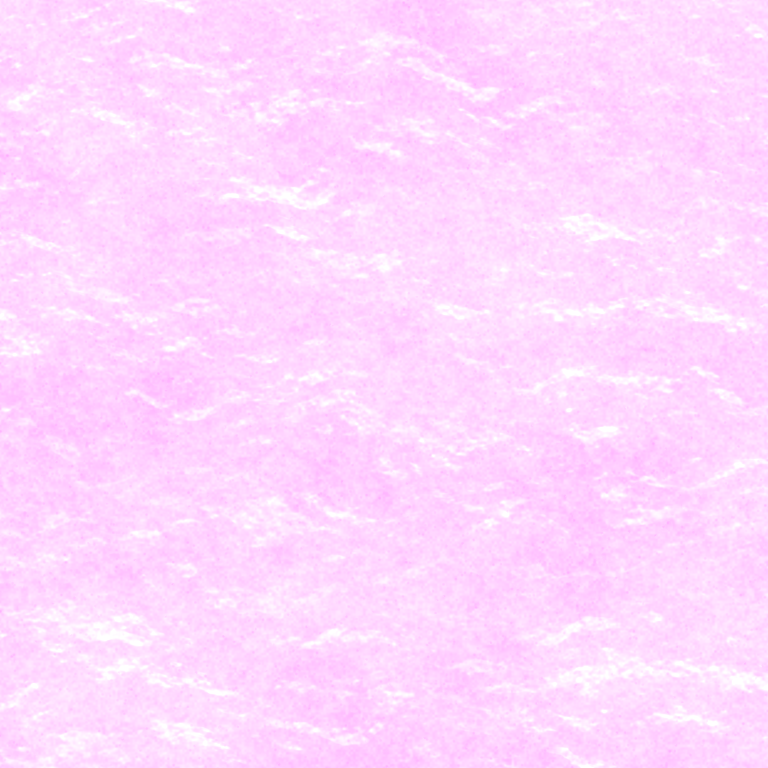
Reproduce this texture procedurally as a WebGL 2 fragment shader.

```glsl
#version 300 es
precision highp float;

uniform vec2 u_resolution;
out vec4 fragColor;

#define BASE_GREEN 0.847
#define CLOUD_AMOUNT 0.085
#define MOTTLE_AMOUNT 0.085
#define GRAIN_AMOUNT 0.12
#define GRAIN_SCALE 310.0
#define RELIEF_AMOUNT 0.045
#define CREST_SCALE vec2(8.0, 19.0)
#define CREST_AMOUNT 0.095
#define STAIN_SCALE 52.0
#define STAIN_AMOUNT 0.045
#define PIT_SCALE 130.0
#define PIT_AMOUNT 0.06

float hash(vec2 p) {
    vec3 q = fract(p.xyx * 0.1031);
    q += dot(q, q.yzx + 33.33);
    return fract((q.x + q.y) * q.z);
}

float valueNoise(vec2 p) {
    vec2 cell = floor(p);
    vec2 f = fract(p);
    f = f * f * (3.0 - 2.0 * f);
    float low = mix(hash(cell), hash(cell + vec2(1.0, 0.0)), f.x);
    float high = mix(hash(cell + vec2(0.0, 1.0)), hash(cell + 1.0), f.x);
    return mix(low, high, f.y);
}

// Layered noise, turned at each octave and normalised to 0..1
float fbm(vec2 p, int octaves) {
    float sum = 0.0, total = 0.0, weight = 1.0;
    for (int i = 0; i < octaves; i++) {
        sum += weight * valueNoise(p);
        total += weight;
        weight *= 0.6;
        p = mat2(1.96, 0.5, -0.5, 1.96) * p + vec2(17.3, 9.1);
    }
    return sum / total;
}

// Cellular noise: x = distance to nearest point, y = random value of that point
vec2 cellular(vec2 p) {
    vec2 cell = floor(p);
    vec2 nearest = vec2(8.0, 0.0);
    for (int y = -1; y <= 1; y++) {
        for (int x = -1; x <= 1; x++) {
            vec2 id = cell + vec2(x, y);
            vec2 point = id + vec2(hash(id + 3.7), hash(id + 61.3));
            float d = distance(p, point);
            if (d < nearest.x) nearest = vec2(d, hash(id + 27.9));
        }
    }
    return nearest;
}

// Upward-facing slope of a rough surface stretched sideways
float slope(vec2 p) {
    float bend = 0.012 * sin(p.x * 17.0 + 3.0 * sin(p.y * 9.0)) + 0.006 * sin(p.x * 41.0 + p.y * 23.0);
    vec2 q = (p + vec2(0.0, bend)) * CREST_SCALE + 40.0;
    return fbm(q, 5) - fbm(q + vec2(0.05, 0.28), 5);
}

// Small flakes lit from above
float flakes(vec2 p) {
    vec2 q = p * vec2(85.0, 125.0) + 7.0;
    return fbm(q, 2) - fbm(q + vec2(0.15, 0.6), 2);
}

void main() {
    vec2 p = gl_FragCoord.xy / min(u_resolution.x, u_resolution.y);

    // Soft clouds, mottling and fine grain
    float cloud = fbm(p * vec2(4.0, 6.0) + 11.0, 3) - 0.5;
    float mottle = fbm(p * vec2(34.0, 44.0) + 73.0, 3) - 0.5;
    float grain = 0.5 * (valueNoise(p * GRAIN_SCALE) + valueNoise(p * GRAIN_SCALE * 0.57 + 90.0)) - 0.5;
    float green = BASE_GREEN + CLOUD_AMOUNT * cloud + MOTTLE_AMOUNT * mottle + GRAIN_AMOUNT * grain;

    // Clumps of rounded stains
    vec2 ragged = p + 0.02 * vec2(mottle, grain);
    vec2 blob = cellular(ragged * STAIN_SCALE);
    float clump = smoothstep(0.54, 0.74, fbm(p * 9.0 + 29.0, 4));
    float stain = (1.0 - smoothstep(0.25, 0.75, blob.x)) * (0.4 + 0.6 * blob.y);
    green -= STAIN_AMOUNT * clump * (0.4 + stain);

    // Tiny scattered pits of uneven depth
    vec2 pit = cellular(p * PIT_SCALE);
    float depth = smoothstep(0.7, 1.0, pit.y);
    green -= PIT_AMOUNT * depth * (1.0 - smoothstep(0.05, 0.36, pit.x));

    // Pale crests broken into flakes
    float lit = slope(p);
    float flake = flakes(p);
    float patches = smoothstep(0.35, 0.62, fbm(p * vec2(5.0, 8.0) + 55.0, 2));
    float crest = smoothstep(0.03, 0.19, lit + 0.12 * flake) * mix(0.45, 1.0, patches);
    green += crest * (CREST_AMOUNT + 0.16 * flake) + RELIEF_AMOUNT * (flake + lit);

    fragColor = vec4(1.0, clamp(green, 0.0, 1.0), 1.0, 1.0);
}
```
